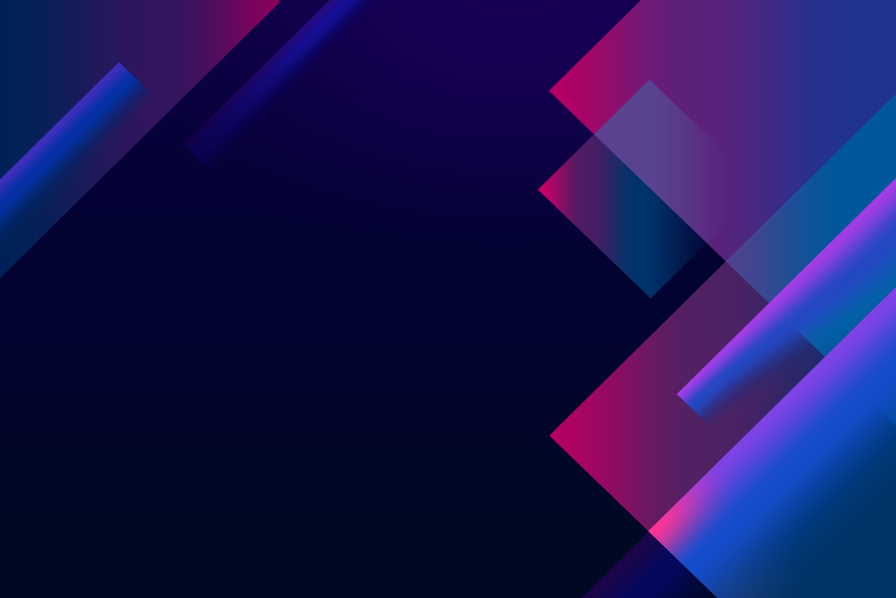
Give the GLSL for this background, as a Shadertoy shader.

```glsl
// Antialiased step: 1 where d is positive
float edge(float d) {
    float w = 1.0 / iResolution.y;
    return smoothstep(-w, w, d);
}

// Colour ramp through three stops
vec3 ramp(float x, vec3 stops, vec3 first, vec3 second, vec3 third) {
    vec3 c = mix(first, second, smoothstep(stops.x, stops.y, x));
    return mix(c, third, smoothstep(stops.y, stops.z, x));
}

// Lays a beam over base: bright rim, coloured core, then a soft fade
vec3 beam(vec3 base, float d, float width, float mask, vec3 rim, vec3 core, vec3 tail) {
    vec3 c = ramp(d / width, vec3(0.0, 0.35, 0.8), rim, core, tail);
    float fade = 1.0 - smoothstep(0.35, 1.0, d / width);
    return mix(base, c, edge(d) * fade * mask);
}

void mainImage(out vec4 fragColor, in vec2 fragCoord) {
    vec2 p = fragCoord / iResolution.xy * vec2(1.5, 1.0);

    // Diagonal axes: a grows down-right, b grows up-right
    float a = 0.985 * p.x - p.y;
    float b = 0.963 * p.x + p.y;

    vec3 pink = vec3(0.70, 0.0, 0.39);
    vec3 navy = vec3(0.0, 0.20, 0.40);

    // Night backdrop with a violet haze at the top
    vec3 col = ramp(p.y, vec3(0.1, 0.5, 1.0),
        vec3(0.0, 0.03, 0.14), vec3(0.006, 0.012, 0.19), vec3(0.04, 0.0, 0.25));
    float haze = smoothstep(0.55, 0.0, length((p - vec2(0.85, 1.05)) * vec2(0.8, 1.0)));
    col = mix(col, vec3(0.11, 0.0, 0.36), 0.85 * haze);

    // Faint beams: upper left and bottom
    float rise = smoothstep(1.0, 1.5, b);
    col = beam(col, a + 0.456, 0.095, edge(b - 1.054) * mix(0.7, 1.0, rise),
        mix(vec3(0.09, 0.0, 0.30), vec3(0.15, 0.04, 0.50), rise),
        mix(vec3(0.05, 0.01, 0.35), vec3(0.08, 0.06, 0.58), rise),
        vec3(0.03, 0.01, 0.40));
    col = beam(col, a - 0.959, 0.27, edge(1.157 - b),
        vec3(0.11, 0.02, 0.29), vec3(0.01, 0.03, 0.36), vec3(0.0, 0.03, 0.24));

    // Upper left panel and its beam
    vec3 leftPanel = ramp(p.x, vec3(0.0, 0.28, 0.48),
        vec3(0.0, 0.13, 0.34), vec3(0.20, 0.08, 0.37), vec3(0.54, 0.0, 0.36));
    col = mix(col, leftPanel, edge(-0.535 - a) * edge(1.449 - b));
    col = beam(col, a + 0.70, 0.13, edge(1.088 - b),
        vec3(0.25, 0.18, 0.74), vec3(0.02, 0.19, 0.65), vec3(0.0, 0.16, 0.44));

    // Small square, fading into the dark on its right
    float square = edge(a - 0.204) * edge(0.572 - a) * edge(b - 1.55) * edge(1.914 - b);
    vec3 squareColor = ramp(p.x, vec3(0.9, 0.98, 1.07),
        vec3(0.78, 0.0, 0.40), vec3(0.30, 0.11, 0.39), vec3(0.0, 0.20, 0.42));
    col = mix(col, squareColor, square * (1.0 - 0.9 * smoothstep(1.07, 1.2, p.x)));

    // Upper right panel, with the square seen through it
    float upper = edge(a - 0.057) * edge(b - 1.733);
    vec3 upperColor = ramp(p.x, vec3(0.92, 1.16, 1.42),
        pink, vec3(0.36, 0.13, 0.48), vec3(0.13, 0.20, 0.56));
    float veil = square * (1.0 - smoothstep(1.08, 1.24, p.x));
    upperColor = mix(upperColor, vec3(0.34, 0.28, 0.58), 0.9 * veil);
    col = mix(col, upperColor, upper);

    // Lower right panel, turning to blue glass over the upper one
    float lower = edge(a - 0.634) * edge(b - 1.157);
    vec3 lowerColor = ramp(p.x, vec3(0.92, 1.18, 1.45),
        pink, vec3(0.31, 0.13, 0.39), vec3(0.08, 0.17, 0.41));
    vec3 glass = mix(vec3(0.31, 0.26, 0.55), vec3(0.0, 0.34, 0.61),
        smoothstep(1.2, 1.42, p.x));
    col = mix(col, mix(lowerColor, glass, upper), lower);

    // Slim beam, brighter through the glass
    vec3 slimTail = mix(vec3(0.12, 0.18, 0.50), vec3(0.0, 0.43, 0.69), upper);
    col = beam(col, a - 0.775, mix(0.13, 0.26, smoothstep(1.43, 2.0, b)), edge(b - 1.432),
        vec3(0.64, 0.24, 0.90), vec3(0.14, 0.28, 0.76), slimTail);

    // Wide beam over deep blue, pink at its lower tip
    vec3 deep = mix(vec3(0.20, 0.25, 0.46), navy, smoothstep(1.15, 1.36, p.x));
    deep = mix(deep, vec3(0.0, 0.32, 0.59), upper);
    col = mix(col, deep, edge(a - 0.957) * lower);
    vec3 rim = mix(vec3(1.0, 0.20, 0.58), vec3(0.50, 0.26, 0.90),
        smoothstep(1.16, 1.4, b));
    col = beam(col, a - 0.957, 0.36, lower, rim,
        vec3(0.08, 0.30, 0.80), vec3(0.0, 0.25, 0.60));

    fragColor = vec4(col, 1.0);
}
```
